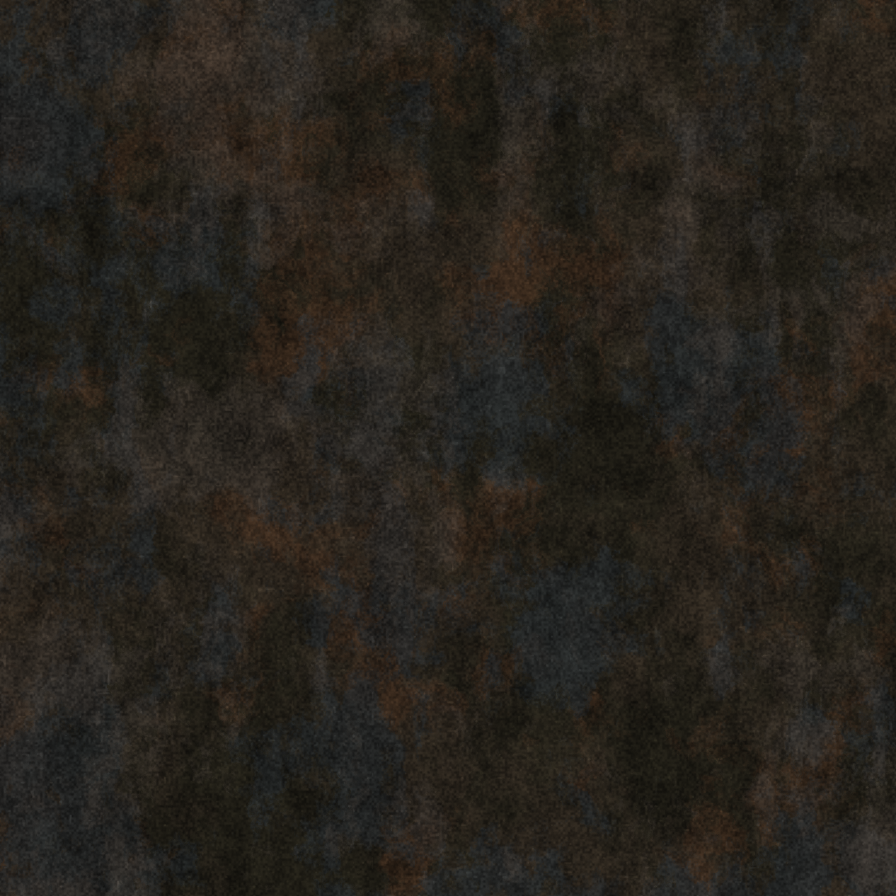
Write a Shadertoy shader that draws this texture.

```glsl
// Dark weathered metal: near-black olive and umber, stained by rust, slate and ash.
// Each stain is a warped, rough fractal noise cut by a soft threshold;
// streaks, mottling, flecks and fine grain then modulate the brightness.

const vec3 OLIVE_BLACK = vec3(0.118, 0.109, 0.080);
const vec3 UMBER       = vec3(0.166, 0.141, 0.110);
const vec3 RUST        = vec3(0.212, 0.146, 0.098);
const vec3 SLATE       = vec3(0.130, 0.146, 0.155);
const vec3 ASH         = vec3(0.200, 0.178, 0.158);

const float RUST_AMOUNT   = 0.75;
const float SLATE_AMOUNT  = 0.72;
const float ASH_AMOUNT    = 0.60;
const float STREAK_DEPTH  = 0.40;
const float MOTTLE_DEPTH  = 0.95;
const float GRAIN_DEPTH   = 0.52;
const float FLECK_GAIN    = 0.28;
const float GRAIN_SCALE   = 370.0;
const float FLECK_SCALE   = 190.0;
const float OCTAVE_GAIN   = 0.70;
const int   OCTAVES       = 7;

// Integer hash of a lattice cell, 0 to 1
float hash(vec2 cell) {
    uvec2 q = uvec2(ivec2(cell)) * uvec2(1597u, 3812u) + uvec2(7919u, 104729u);
    uint h = q.x * 747796405u ^ q.y * 277803737u;
    h = (h ^ (h >> 15)) * 739982445u;
    h = (h ^ (h >> 13)) * 695872825u;
    return float((h ^ (h >> 16)) & 65535u) / 65535.0;
}

float valueNoise(vec2 p) {
    vec2 cell = floor(p);
    vec2 f = p - cell;
    f = f * f * (3.0 - 2.0 * f);
    float low  = mix(hash(cell), hash(cell + vec2(1, 0)), f.x);
    float high = mix(hash(cell + vec2(0, 1)), hash(cell + vec2(1, 1)), f.x);
    return mix(low, high, f.y);
}

// Fractal noise, rotated a little per octave to hide the lattice
float fbm(vec2 p) {
    const mat2 TURN = mat2(0.96, 0.28, -0.28, 0.96);
    float sum = 0.0, weight = 1.0, total = 0.0;
    for (int i = 0; i < OCTAVES; i++) {
        sum += weight * valueNoise(p);
        total += weight;
        weight *= OCTAVE_GAIN;
        p = TURN * p * 2.03 + vec2(17.3, 9.1);
    }
    return sum / total;
}

void mainImage(out vec4 fragColor, in vec2 fragCoord) {
    vec2 uv = fragCoord / iResolution.y;

    // Irregular distortion shared by all stains
    vec2 warp = vec2(fbm(uv * 9.0 + 31.0), fbm(uv * 9.0 + 73.0)) - 0.5;
    vec2 p = uv + 0.09 * warp;

    // Vertical runs, and weaker horizontal scuffs
    float streak = fbm(vec2(uv.x * 30.0 + warp.x, uv.y * 5.0) + 211.0) - 0.5;
    float scuff = fbm(vec2(uv.x * 7.0, uv.y * 28.0 + warp.y) + 331.0) - 0.5;
    float wear = 0.35 * streak + 0.20 * scuff;

    // Ground and stains
    float toneField = fbm(p * vec2(6.5, 5.5) + 5.0);
    vec3 color = mix(OLIVE_BLACK, UMBER, smoothstep(0.37, 0.63, toneField));

    float rustField = fbm(p * vec2(9.0, 7.5) + 47.0) + 0.5 * wear;
    color = mix(color, RUST, RUST_AMOUNT * smoothstep(0.48, 0.67, rustField));

    float slateField = fbm(p * vec2(9.5, 7.0) + 101.0) + wear;
    color = mix(color, SLATE, SLATE_AMOUNT * smoothstep(0.48, 0.63, slateField));

    float ashField = fbm(p * vec2(9.0, 8.0) + 157.0) + wear;
    color = mix(color, ASH, ASH_AMOUNT * smoothstep(0.50, 0.69, ashField));

    // Streaks, mottling and grain
    float mottle = fbm(uv * vec2(38.0, 30.0) + 263.0) - 0.5;
    float grain = valueNoise(uv * GRAIN_SCALE) - 0.5;
    float fleck = smoothstep(0.84, 0.98, valueNoise(uv * FLECK_SCALE + 19.0));
    color *= 1.0 + STREAK_DEPTH * streak + MOTTLE_DEPTH * mottle
           + GRAIN_DEPTH * grain + FLECK_GAIN * fleck;

    fragColor = vec4(color, 1.0);
}
```
